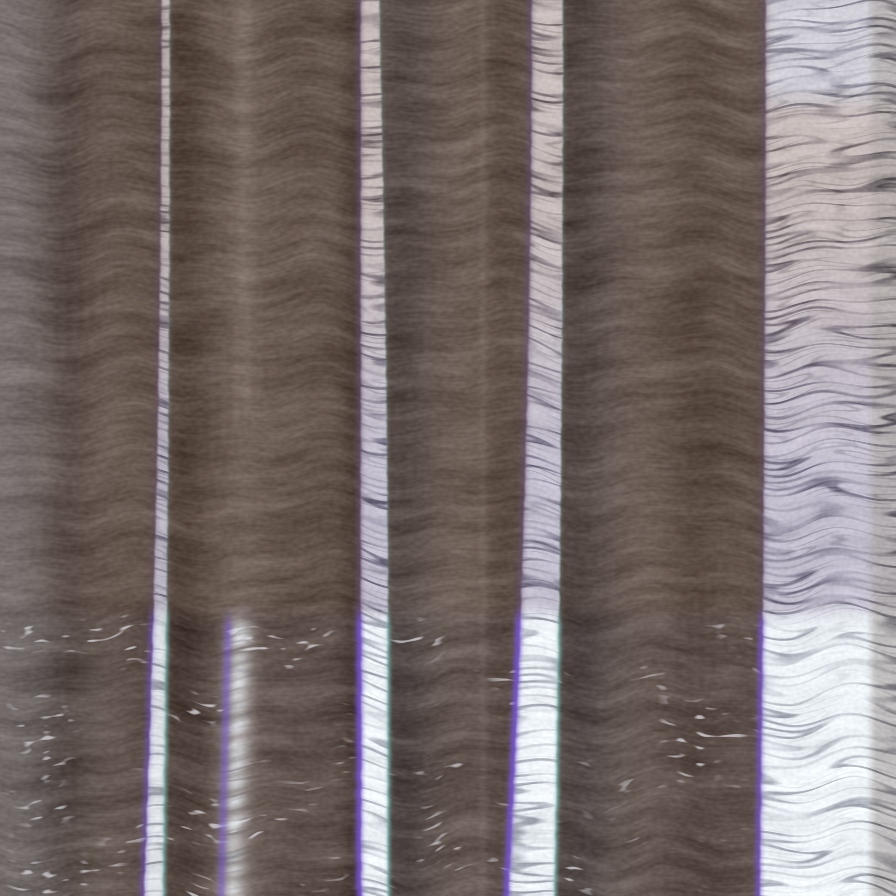
Give the GLSL for this texture, as a three.js fragment shader.

```glsl
// Dark woven curtain hanging in vertical folds, with daylight in four gaps between them.
// Folds are soft bumps of brightness, gaps are pairs of curved edges, and the
// weave is gradient noise stretched sideways along gently sagging threads.
varying vec2 vUv;

vec2 gradientAt(vec2 cell) {
  float h = fract(sin(dot(cell, vec2(127.1, 311.7))) * 43758.55);
  return vec2(cos(6.2832 * h), sin(6.2832 * h));
}

float gradientNoise(vec2 p) {
  vec2 i = floor(p), f = fract(p);
  vec2 u = f * f * f * (f * (f * 6.0 - 15.0) + 10.0);
  vec2 e = vec2(1.0, 0.0);
  float low = mix(dot(gradientAt(i), f), dot(gradientAt(i + e.xy), f - e.xy), u.x);
  float high = mix(dot(gradientAt(i + e.yx), f - e.yx), dot(gradientAt(i + e.xx), f - e.xx), u.x);
  return mix(low, high, u.y);
}

float bump(float x, float center, float width) {
  float d = (x - center) / width;
  return exp(-d * d);
}

// Sum of stretched noise layers, from broad bands to fine threads
float weave(vec2 p) {
  float sum = 0.0;
  for (int k = 0; k < 4; k++) {
    float scale = exp2(float(k));
    sum += gradientNoise(p * vec2(7.0, 42.0) * scale + 17.0 * float(k)) / (1.0 + 0.35 * float(k));
  }
  return sum;
}

vec3 fabricColor(vec2 p, vec2 thread, float sunlit) {
  // Broad folds: positive bumps catch light, negative ones are creases
  float fold = 0.10 * bump(p.x, 0.0, 0.055) + 0.05 * bump(p.x, 0.272, 0.035)
    + 0.035 * bump(p.x, 0.52, 0.04) + 0.035 * bump(p.x, 0.715, 0.05)
    + 0.02 * bump(p.x, 0.12, 0.03) - 0.045 * bump(p.x, 0.075, 0.025)
    - 0.06 * bump(p.x, 0.205, 0.025) - 0.07 * bump(p.x, 0.396, 0.016)
    - 0.05 * bump(p.x, 0.448, 0.025) - 0.06 * bump(p.x, 0.645, 0.03)
    - 0.03 * bump(p.x, 0.775, 0.03) - 0.03 * bump(p.x, 0.56, 0.02);
  fold += 0.035 * bump(p.x, 0.539, 0.005) + 0.05 * bump(p.x, 0.272, 0.012) * smoothstep(0.3, 0.8, p.y);
  float gray = bump(p.x, 0.0, 0.07) + 0.6 * bump(p.x, 0.45, 0.035) + 0.6 * bump(p.x, 0.65, 0.04) + 0.3 * sunlit;
  vec3 color = mix(vec3(0.385, 0.325, 0.295), vec3(0.365, 0.335, 0.33), min(gray, 1.0));
  float grain = gradientNoise(p * vec2(150.0, 230.0));
  float light = fold + 0.075 * weave(thread) + 0.04 * grain + 0.03 * gradientNoise(p * vec2(6.0, 5.0));
  color += light - 0.015 * sunlit;

  // Short bright flecks where direct sun leaks through the lower weave
  float patches = smoothstep(0.0, 0.35, gradientNoise(p * vec2(11.0, 19.0) + 4.0));
  float fleck = smoothstep(0.22, 0.5, gradientNoise(thread * vec2(48.0, 165.0)));
  return mix(color, vec3(0.80, 0.79, 0.81), 0.85 * fleck * patches * sunlit);
}

vec3 daylightColor(vec2 p, vec2 thread, float sunlit) {
  vec3 color = mix(vec3(0.77, 0.75, 0.81), vec3(0.78, 0.735, 0.73), smoothstep(0.45, 0.8, p.y));
  color = mix(color, vec3(0.94, 0.96, 0.98), sunlit);

  // Wide right panel: pale patch at the top and a grayer outer strip
  float panel = smoothstep(0.84, 0.87, p.x);
  color = mix(color, vec3(0.83, 0.84, 0.89), 0.75 * panel * smoothstep(0.865, 0.91, p.y));
  float strip = smoothstep(0.965, 0.98, p.x);
  color = mix(color, vec3(0.68, 0.66, 0.65), strip * 0.7);

  // Fine cross threads, drawn along the zero lines of stretched noise
  float wide = 1.0 - smoothstep(0.03, 0.13, abs(gradientNoise(thread * vec2(7.0, 68.0))));
  float fine = 1.0 - smoothstep(0.02, 0.16, abs(gradientNoise(thread * vec2(16.0, 125.0))));
  float broken = smoothstep(-0.3, 0.3, gradientNoise(thread * vec2(13.0, 50.0) + 9.0));
  color -= vec3(0.27, 0.27, 0.25) * wide * (0.3 + 0.7 * broken);
  color -= 0.11 * fine * broken * (1.0 - 0.5 * sunlit);
  return color + 0.05 * weave(thread) + 0.04 * gradientNoise(p * vec2(190.0, 240.0));
}

void main() {
  vec2 p = vUv;
  float sag = 0.006 * sin(p.x * 31.0) + 0.004 * sin(p.x * 57.0 + p.y * 5.0);
  vec2 thread = vec2(p.x, p.y + sag);
  float sunlit = 1.0 - smoothstep(0.30, 0.33, p.y + 0.3 * sag);

  // Left and right edges of the four gaps, curving from bottom to top
  float rise = 1.0 - (1.0 - p.y) * (1.0 - p.y);
  float ragged = 0.0012 * gradientNoise(vec2(p.x * 9.0, p.y * 90.0));
  vec4 left = mix(vec4(0.160, 0.402, 0.566, 0.847), vec4(0.180, 0.402, 0.593, 0.854), rise) + ragged;
  vec4 right = mix(vec4(0.183, 0.434, 0.620, 1.1), vec4(0.190, 0.424, 0.629, 1.1), rise) + ragged;
  right.y += 0.006 * sin(3.1416 * p.y);
  vec4 inside = smoothstep(-0.0015, 0.0025, p.x - left) * smoothstep(-0.0015, 0.0025, right - p.x);
  float gap = min(dot(inside, vec4(0.9, 1.0, 1.0, 1.0)), 1.0);

  // Faint extra slit in the second fold, lit only near the bottom
  float slit = bump(p.x, 0.260 + 0.025 * p.y, 0.014);
  slit *= sunlit * (0.62 + 0.5 * gradientNoise(thread * vec2(12.0, 85.0)));

  vec3 light = daylightColor(p, thread, sunlit);
  vec3 color = mix(fabricColor(p, thread, sunlit), light, max(gap, clamp(slit, 0.0, 1.0)));

  // Color fringes: violet on the left edges, blue-green on the right
  vec4 dl = (p.x - left + 0.001) / 0.0045;
  vec4 dr = (p.x - right) / 0.003;
  float violet = dot(exp(-dl * dl), vec4(0.55, 1.0, 1.0, 0.8));
  violet += 0.6 * sunlit * bump(p.x, 0.247 + 0.025 * p.y, 0.005);
  float green = dot(exp(-dr * dr), vec4(1.0));
  color = mix(color, mix(vec3(0.40, 0.31, 0.46), vec3(0.46, 0.33, 0.82), sunlit), min(violet, 1.0) * (0.45 + 0.35 * sunlit));
  color = mix(color, vec3(0.45, 0.66, 0.64), green * (0.15 + 0.45 * sunlit));
  gl_FragColor = vec4(clamp(color, 0.0, 1.0), 1.0);
}
```
